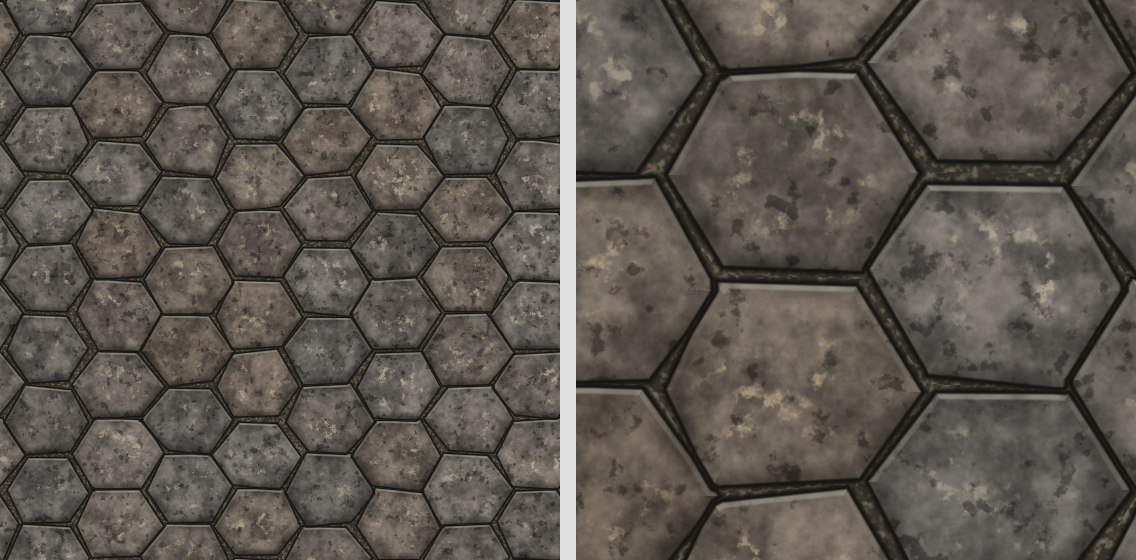
Left: the whole. Right: its middle third, enlarged.
Give the GLSL for this texture, as a WebGL 2 fragment shader.

```glsl
#version 300 es
precision highp float;
// Worn hexagonal paving stones with gritty, shadowed joints.

#define REPEATS 8.0       // stones across and down
#define COLUMN_SHIFT 0.68 // x of the first column, in stones
#define HALF_SIZE vec2(0.62, 0.543)
#define CORNER_JITTER 0.11
#define MIN_JOINT 0.018   // half width of the tightest joint
#define RIM_WIDTH 0.026
#define STONE_DARK vec3(0.265, 0.25, 0.235)
#define STONE_LIGHT vec3(0.535, 0.505, 0.47)
#define CREAM vec3(0.71, 0.66, 0.57)
#define JOINT_DARK vec3(0.085, 0.08, 0.07)
#define GRIT vec3(0.42, 0.39, 0.33)

uniform vec2 u_resolution;
out vec4 outColor;

float hash(vec2 p) {
  vec3 q = fract(p.xyx * vec3(0.1031, 0.1030, 0.0973));
  q += dot(q, q.yzx + 33.33);
  return fract((q.x + q.y) * q.z);
}

vec2 hash2(vec2 p) { return vec2(hash(p), hash(p + 71.7)); }

float noise(vec2 p) {
  vec2 i = floor(p), f = fract(p);
  f = f * f * (3.0 - 2.0 * f);
  return mix(mix(hash(i), hash(i + vec2(1, 0)), f.x),
             mix(hash(i + vec2(0, 1)), hash(i + vec2(1, 1)), f.x), f.y);
}

float fbm(vec2 p) {
  float sum = 0.0, amp = 0.5;
  for (int i = 0; i < 5; i++) {
    sum += amp * noise(p);
    p = mat2(1.6, 1.2, -1.2, 1.6) * p + 17.3;
    amp *= 0.56;
  }
  return sum / 1.08;
}

// Corner k of the stone with this seed, pushed off the regular hexagon.
vec2 corner(int k, vec2 seed) {
  float a = float(k % 6) * 1.0471976;
  vec2 jitter = hash2(seed * 7.0 + float(k % 6) * 13.1) - 0.5;
  return HALF_SIZE * vec2(cos(a), sin(a)) + CORNER_JITTER * jitter;
}

// x: signed distance to the stone edge, yz: outward normal of that edge.
vec3 stone(vec2 p, vec2 seed) {
  vec3 edge = vec3(-9.0, 0.0, 0.0);
  for (int k = 0; k < 6; k++) {
    vec2 a = corner(k, seed), e = corner(k + 1, seed) - a;
    vec2 n = normalize(vec2(e.y, -e.x));
    float d = dot(p - a, n);
    if (d > edge.x) edge = vec3(d, n);
  }
  return edge;
}

vec3 stoneColor(vec2 p, vec2 seed, float d, vec2 n, float soft) {
  vec2 q = p + seed * 9.7;
  float blotch = smoothstep(0.24, 0.76, fbm(q * 5.0));
  float grain = fbm(q * 22.0 + 40.0);
  vec3 col = mix(STONE_DARK, STONE_LIGHT, 0.62 * blotch + 0.6 * grain - 0.11);

  // Pale mineral flecks, mostly away from the edges
  float fleck = smoothstep(0.5, 0.72, fbm(q * 7.0 + 90.0));
  fleck *= smoothstep(0.45, 0.68, fbm(q * 17.0 + 130.0));
  col = mix(col, CREAM, 0.75 * fleck * smoothstep(0.04, 0.25, -d));
  col *= 1.0 - 0.35 * smoothstep(0.6, 0.75, fbm(q * 11.0 + 170.0));

  // Warm or cool tint and brightness of each stone
  float warmth = hash(seed + 5.3);
  col *= mix(vec3(0.97, 0.99, 1.01), vec3(1.05, 0.99, 0.93), warmth * warmth);
  col *= 0.91 + 0.18 * hash(seed + 27.9);

  // Soiled border, shaded lower bevel, lit upper rim
  float border = smoothstep(-0.12, 0.0, d);
  col *= 1.0 - border * (0.16 + 0.2 * smoothstep(0.1, 1.0, -n.y));
  float rim = smoothstep(-RIM_WIDTH - soft, -RIM_WIDTH + soft, d);
  float lit = smoothstep(0.25, 0.95, n.y) * (0.6 + 0.4 * noise(q * 12.0));
  return mix(col, vec3(0.61, 0.6, 0.55), 0.8 * rim * lit);
}

vec3 jointColor(vec2 p, vec2 seed, float d) {
  vec2 q = p + seed * 9.7;
  float specks = smoothstep(0.38, 0.85, noise(q * 36.0) * 0.6 + noise(q * 65.0) * 0.4);
  float dirt = 0.2 + 0.35 * fbm(q * 6.0) + 0.6 * specks;
  return mix(JOINT_DARK, GRIT, dirt * smoothstep(0.008, 0.042, d));
}

void main() {
  vec2 p = gl_FragCoord.xy / u_resolution * REPEATS;
  float soft = max(0.8 * REPEATS / min(u_resolution.x, u_resolution.y), 0.008);

  // Nearest stone among the neighbours; odd columns sit half a stone higher
  vec3 best = vec3(9.0, 0.0, 0.0);
  vec2 local = vec2(0.0), seed = vec2(0.0);
  float second = 9.0, column = round(p.x - COLUMN_SHIFT);
  for (int i = -1; i <= 1; i++) {
    float cx = column + float(i), lift = 0.5 * mod(cx, 2.0);
    for (int j = -1; j <= 1; j++) {
      float cy = round(p.y - lift) + float(j);
      vec2 id = mod(vec2(cx, cy), REPEATS) + 1.0;
      vec2 l = p - vec2(cx + COLUMN_SHIFT, cy + lift);
      vec3 s = stone(l, id);
      if (s.x < best.x) {
        second = best.x; best = s; local = l; seed = id;
      } else second = min(second, s.x);
    }
  }
  float d = max(best.x, 0.5 * (best.x - second) + MIN_JOINT);

  vec3 face = stoneColor(local, seed, d, best.yz, soft);
  vec3 joint = jointColor(local, seed, d);
  outColor = vec4(mix(face, joint, smoothstep(-soft, soft, d)), 1.0);
}
```
